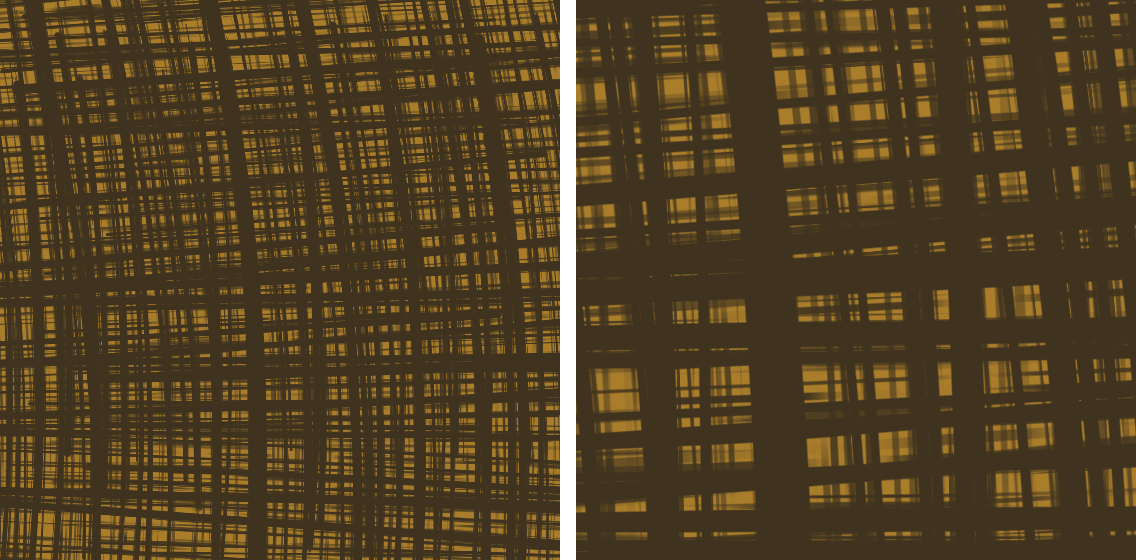
Left, the full canvas; right, a detail of the centre.
Write a WebGL 1 fragment shader that draws this pattern.

```glsl
precision highp float;
// Cross-hatched brush strokes in dark ink over an ochre ground.
// Two families (across and upright) of jittered, leaning strokes are laid on a
// bent grid; each family has heavy strokes with dry edges and thin hairs.
uniform vec2 u_resolution;

#define INK vec3(0.248, 0.200, 0.120)
#define GROUND vec3(0.665, 0.492, 0.168)
#define HEAVY_COUNT 54.0
#define HAIR_COUNT 110.0
#define HEAVY_WIDTH vec2(0.0026, 0.0070)
#define HAIR_WIDTH vec2(0.0008, 0.0022)
#define JITTER 1.25
#define LEAN 4.5
#define WOBBLE 0.0030
#define SOFTNESS 0.0013

float hash(float n) {
  return fract(sin(n * 12.9898) * 43758.5453);
}

float hash2(vec2 p) {
  return fract(sin(dot(p, vec2(127.1, 311.7))) * 43758.5453);
}

float noise(vec2 p) {
  vec2 cell = floor(p);
  vec2 f = fract(p);
  f = f * f * (3.0 - 2.0 * f);
  float low = mix(hash2(cell), hash2(cell + vec2(1.0, 0.0)), f.x);
  float high = mix(hash2(cell + vec2(0.0, 1.0)), hash2(cell + 1.0), f.x);
  return mix(low, high, f.y);
}

// Ink of one stroke: a solid round-ended core with a skirt of dry bristles.
float strokeInk(float offset, float along, float halfWidth, float seed, float dry) {
  float start = mix(-0.08, 0.20, pow(hash(seed + 0.31), 3.0));
  float end = mix(1.08, 0.80, pow(hash(seed + 0.47), 3.0));
  float past = max(max(start - along, along - end), 0.0);
  float dist = length(vec2(offset, past));
  float soft = max(SOFTNESS, 1.0 / u_resolution.y);

  float bristle = noise(vec2(offset * 480.0 + seed * 3.7, along * 6.0 + seed));
  float core = 1.0 - smoothstep(-0.5 * soft, 0.5 * soft, dist - halfWidth);
  float skirt = 1.0 - smoothstep(-soft, soft, dist - halfWidth * 1.3 - 0.0026);
  skirt *= 0.85 * smoothstep(0.48, 0.74, bristle);

  // Hairs fade in and out along their length; heavy strokes stay opaque.
  float patchy = noise(vec2(along * 14.0, seed * 5.3));
  float strength = mix(0.5, 1.0, hash(seed + 0.59)) * smoothstep(0.02, 0.42, patchy);
  return max(core * mix(1.0, strength, dry), skirt * (1.0 - dry));
}

// Ground left open by one set of near-parallel strokes.
float openGround(float across, float along, float count, vec2 width, float seed, float dry) {
  float open = 1.0;
  float home = floor(across * count);
  for (int k = -5; k <= 5; k++) {
    float index = home + float(k);
    float id = index + seed;
    float center = (index + 0.5 + JITTER * (hash(id) - 0.5)) / count;
    float lean = (hash(id + 0.13) - 0.5) * LEAN / count * (along - 0.5);
    float wave = WOBBLE * (noise(vec2(along * 5.0, id * 2.7)) - 0.5);
    float offset = across - center - lean - wave;

    // Strokes thin out toward the margins.
    float margin = min(center, 1.0 - center);
    float fullness = mix(0.65, 1.0, smoothstep(0.0, 0.14, margin));
    float halfWidth = width.x + width.y * pow(hash(id + 0.23), mix(2.0, 1.0, dry));
    halfWidth *= mix(fullness, 1.0, dry);
    halfWidth *= 0.85 + 0.3 * noise(vec2(along * 9.0, id * 4.1));
    open *= 1.0 - strokeInk(offset, along, halfWidth, id, dry);
  }
  return open;
}

float strokeFamily(float across, float along, float seed) {
  float heavy = openGround(across, along, HEAVY_COUNT, HEAVY_WIDTH, seed, 0.0);
  float hairs = openGround(across, along, HAIR_COUNT, HAIR_WIDTH, seed + 210.0, 1.0);
  return heavy * hairs;
}

void main() {
  vec2 p = gl_FragCoord.xy / u_resolution;

  // Uprights lean left toward the top; crossings tilt up except near the base.
  float uprightAcross = p.x - 0.05 * p.y + 0.125 * p.y * p.y;
  float tilt = mix(-0.05, 0.06, smoothstep(0.0, 0.5, p.y));
  float levelAcross = p.y - tilt * (p.x - 0.5);

  float open = strokeFamily(uprightAcross, p.y, 500.0);
  open *= strokeFamily(levelAcross, p.x, 1100.0);

  gl_FragColor = vec4(mix(INK, GROUND, open), 1.0);
}
```
